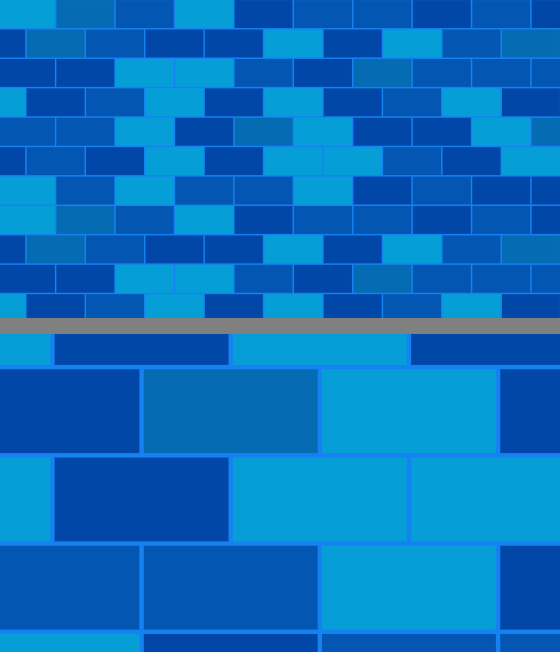
Top, the full canvas; bottom, a detail of the centre.
Give the GLSL for this pattern, as a WebGL 1 fragment shader.

```glsl
precision highp float;
// Flat blue brick wall in running bond, with bright thin joints and four brick tones.

uniform vec2 u_resolution;

// Cubing modulo a prime shuffles the 70 bricks of a 10 x 7 tile into ranks 1 to 70.
float shuffledRank(vec2 brick) {
  float k = brick.x + 10.0 * brick.y + 1.0;
  float cube = floor(mod(k * k * k + 0.5, 71.0));
  return mod(62.0 * cube + 0.5, 71.0);
}

// Rank ranges set the share of each tone.
vec3 brickColor(float rank) {
  vec3 color = vec3(0.0, 0.28, 0.66);
  color = mix(color, vec3(0.01, 0.34, 0.70), step(25.0, rank));
  color = mix(color, vec3(0.02, 0.62, 0.84), step(45.0, rank));
  return mix(color, vec3(0.02, 0.42, 0.70), step(65.0, rank));
}

void main() {
  // Canvas widths, measured from the top left corner
  float pixel = 1.0 / u_resolution.x;
  vec2 p = vec2(gl_FragCoord.x, u_resolution.y - gl_FragCoord.y) * pixel;

  // Courses repeat every seven rows; odd ones shift by half a brick
  vec2 brickSize = vec2(0.1061, 0.05252);
  vec2 grid = p / brickSize + vec2(0.064, 0.021);
  float row = mod(floor(grid.y), 7.0);
  grid.x += 0.5 * mod(row, 2.0);
  float column = mod(floor(grid.x), 10.0);

  // Distance to the nearest joint, with one pixel of smoothing
  vec2 edge = (0.5 - abs(fract(grid) - 0.5)) * brickSize;
  float jointDistance = min(edge.x, edge.y);
  float joint = clamp((0.0013 - jointDistance) / pixel + 0.5, 0.0, 1.0);

  vec3 color = brickColor(shuffledRank(vec2(column, row)));
  color = mix(color, vec3(0.085, 0.51, 0.95), joint);
  gl_FragColor = vec4(color, 1.0);
}
```
